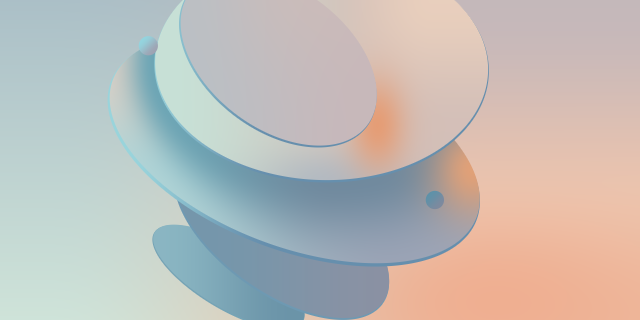
This background is drawn by a WebGL 2 fragment shader. Its source:

```glsl
#version 300 es
precision highp float;
// Tilted pastel discs stacked over a mint-to-peach backdrop, with two small balls.
// Each disc is an ellipse distance painted twice: first a rim, then a shifted face.
// Soft shadows come from distances, warm light from gaussian glows.
uniform vec2 u_resolution;
out vec4 outColor;

// Approximate signed distance to a tilted ellipse
float ellipse(vec2 p, vec2 center, vec2 radii, float tilt) {
    float c = cos(tilt), s = sin(tilt);
    vec2 q = p - center;
    q = vec2(c * q.x + s * q.y, c * q.y - s * q.x);
    float k = length(q / radii);
    return k * (k - 1.0) / max(length(q / (radii * radii)), 1e-4);
}

float glow(vec2 p, vec2 center, vec2 size) {
    vec2 q = (p - center) / size;
    return exp(-dot(q, q));
}

// Antialiased coverage of a distance field
float cover(float d) {
    return clamp(0.5 - d * u_resolution.y, 0.0, 1.0);
}

vec3 backdrop(vec2 p) {
    vec3 cool = mix(vec3(0.81, 0.89, 0.85), vec3(0.67, 0.75, 0.78), p.y);
    vec3 warm = mix(vec3(0.93, 0.72, 0.61), vec3(0.93, 0.77, 0.68), smoothstep(0.0, 0.45, p.y));
    warm = mix(warm, vec3(0.77, 0.72, 0.73), smoothstep(0.3, 1.0, p.y));
    vec3 col = mix(cool, warm, smoothstep(0.15, 1.55, p.x));
    return mix(col, vec3(0.94, 0.67, 0.55), 0.7 * glow(p, vec2(1.55, 0.07), vec2(0.42, 0.22)));
}

// Paints a rim, then the face lifted off it
vec3 disc(vec3 under, vec2 p, vec2 center, vec2 radii, float tilt, vec2 lift, vec3 rim, vec3 face) {
    vec3 col = mix(under, rim, cover(ellipse(p, center, radii, tilt)));
    return mix(col, face, cover(ellipse(p - lift, center, radii - lift.y * 0.5, tilt)));
}

vec3 ball(vec3 under, vec2 p, vec2 center, float radius, vec3 lit, vec3 dark) {
    vec2 q = (p - center) / radius;
    vec3 col = mix(lit, dark, smoothstep(-0.9, 0.9, dot(q, vec2(0.7, -0.7))));
    return mix(under, col, cover((length(q) - 1.0) * radius));
}

void main() {
    vec2 p = gl_FragCoord.xy / u_resolution.y;
    p.x += 1.0 - 0.5 * u_resolution.x / u_resolution.y;
    vec3 col = backdrop(p);
    vec3 rim = mix(vec3(0.60, 0.83, 0.86), vec3(0.40, 0.56, 0.68), smoothstep(0.4, 0.85, p.x));

    // Two lower discs
    vec3 face = mix(vec3(0.54, 0.71, 0.76), vec3(0.42, 0.58, 0.66), smoothstep(0.5, 0.92, p.x));
    col = disc(col, p, vec2(0.714, 0.133), vec2(0.271, 0.099), -0.541,
               vec2(0.001, 0.003), vec3(0.46, 0.64, 0.71), face);
    face = mix(vec3(0.46, 0.59, 0.67), vec3(0.54, 0.57, 0.64), smoothstep(0.65, 1.2, p.x));
    col = disc(col, p, vec2(0.880, 0.276), vec2(0.388, 0.196), -0.618,
               vec2(0.002, 0.004), vec3(0.43, 0.60, 0.70), face);

    // Middle disc, shaded by the bowl above it
    vec2 bowlCenter = vec2(1.005, 0.789), bowlRadii = vec2(0.523, 0.359);
    float gap = max(ellipse(p, bowlCenter, bowlRadii, -0.04), 0.0);
    float spread = mix(0.085, 0.17, smoothstep(0.4, 1.0, p.x));
    face = mix(vec3(0.69, 0.83, 0.84), vec3(0.86, 0.82, 0.78), smoothstep(0.45, 0.8, p.y));
    face = mix(face, vec3(0.62, 0.65, 0.72), smoothstep(0.5, 1.25, p.x));
    vec3 shade = mix(vec3(0.43, 0.65, 0.71), vec3(0.44, 0.54, 0.62), smoothstep(0.5, 1.05, p.x));
    face = mix(face, shade, exp(-gap * gap / (spread * spread)));
    face = mix(face, vec3(0.88, 0.63, 0.47), glow(p, vec2(1.48, 0.47), vec2(0.13, 0.15)));
    col = disc(col, p, vec2(0.918, 0.529), vec2(0.611, 0.310), -0.363,
               vec2(0.003, 0.007), rim, face);

    // Top bowl with a warm glow beside its inner disc
    face = mix(vec3(0.78, 0.88, 0.84), vec3(0.83, 0.75, 0.72), smoothstep(0.5, 1.25, p.x));
    face = mix(face, vec3(0.91, 0.81, 0.74), smoothstep(0.6, 1.0, p.y) * smoothstep(1.0, 1.35, p.x));
    face = mix(face, vec3(0.64, 0.70, 0.76), 0.65 * glow(p, vec2(1.02, 0.43), vec2(0.23, 0.10)));
    face = mix(face, vec3(0.90, 0.61, 0.45), 0.95 * glow(p, vec2(1.18, 0.61), vec2(0.085, 0.14)));
    col = disc(col, p, bowlCenter, bowlRadii, -0.04, vec2(0.0, 0.005), rim, face);

    // Inner disc
    face = mix(vec3(0.73, 0.75, 0.77), vec3(0.78, 0.72, 0.73), smoothstep(0.6, 1.15, p.x));
    face = mix(face, vec3(0.81, 0.74, 0.72), 0.6 * glow(p, vec2(0.95, 1.05), vec2(0.25)));
    col = disc(col, p, vec2(0.868, 0.8125), vec2(0.348, 0.221), -0.642,
               vec2(0.003, 0.004), rim, face);

    // Floating balls
    col = ball(col, p, vec2(0.4635, 0.857), 0.030, vec3(0.58, 0.83, 0.87), vec3(0.62, 0.64, 0.70));
    col = ball(col, p, vec2(1.359, 0.375), 0.0286, vec3(0.37, 0.57, 0.66), vec3(0.49, 0.54, 0.62));
    outColor = vec4(col, 1.0);
}
```
